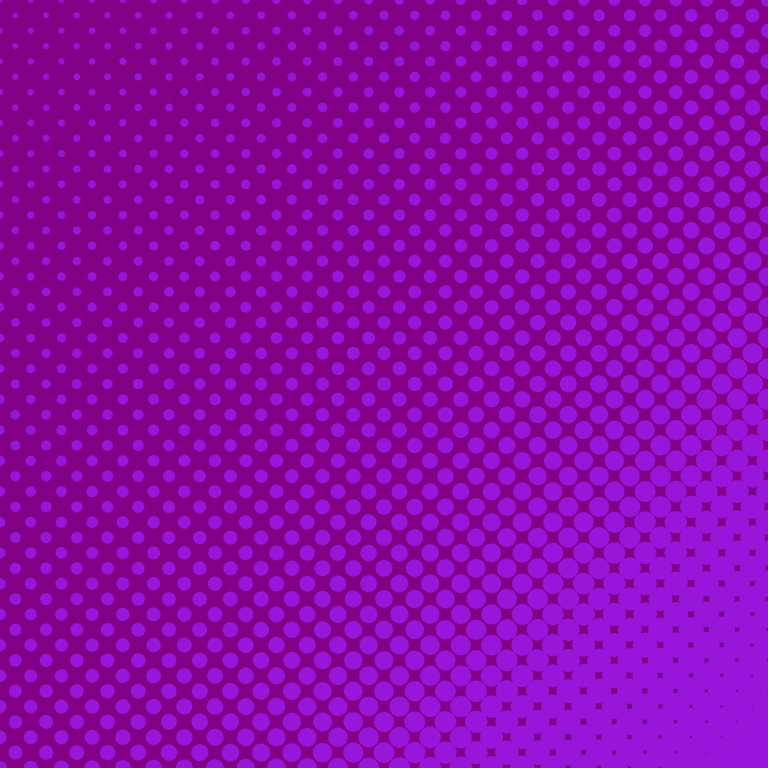
This background is drawn by a WebGL 2 fragment shader. Its source:

```glsl
#version 300 es
precision highp float;

uniform vec2 u_resolution;
out vec4 fragColor;

const vec3 BACKGROUND = vec3(0.510, 0.0, 0.522);
const vec3 DOT_COLOR = vec3(0.598, 0.088, 0.855);
const float GRID = 50.0;          // lattice steps across the canvas
const float RADIUS_MIN = 0.17;    // radii are in lattice steps
const float RADIUS_LINEAR = 0.455;
const float RADIUS_CUBIC = 0.42;
const float EDGE_PIXELS = 1.2;

// Dot radius grows from the upper left to the lower right corner
float dotRadius(vec2 center) {
    vec2 uv = center / GRID;
    float t = max(0.5 * (uv.x + 1.0 - uv.y), 0.0);
    return RADIUS_MIN + RADIUS_LINEAR * t + RADIUS_CUBIC * t * t * t;
}

// Signed distance to the union of dots on a checkerboard lattice
float halftone(vec2 p) {
    vec2 base = floor(p + 0.5);
    float dist = 1e3;
    for (int j = -1; j <= 1; j++) {
        for (int i = -1; i <= 1; i++) {
            vec2 center = base + vec2(i, j);
            if (mod(center.x + center.y, 2.0) < 0.5) {
                dist = min(dist, length(p - center) - dotRadius(center));
            }
        }
    }
    return dist;
}

void main() {
    vec2 p = GRID * gl_FragCoord.xy / u_resolution.y;
    float edge = EDGE_PIXELS * GRID / u_resolution.y;

    // Antialiased dots over the flat ground
    float coverage = clamp(0.5 - halftone(p) / edge, 0.0, 1.0);
    fragColor = vec4(mix(BACKGROUND, DOT_COLOR, coverage), 1.0);
}
```
